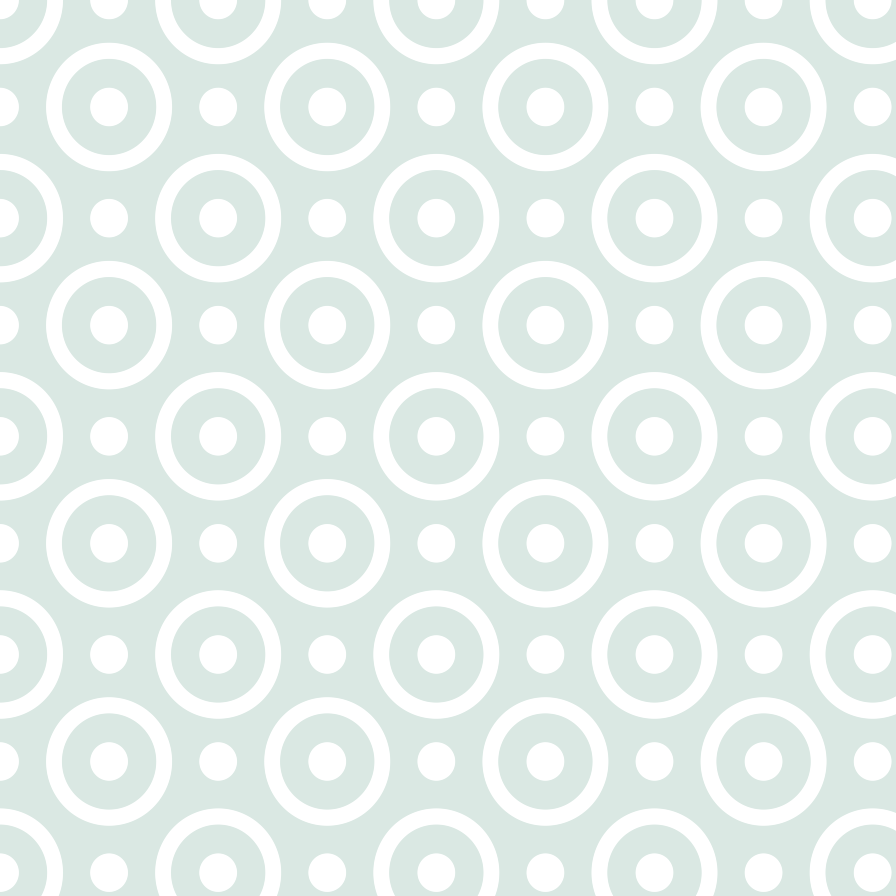
This pattern is drawn by a WebGL 1 fragment shader. Its source:

```glsl
precision highp float;
// Staggered white rings with centre dots on pale mint, and a lone dot in
// each gap between rings. Four wrapped lattices of signed distances share
// one square repeat; the shapes are slightly taller than wide.

#define REPEATS 4.107
#define ROW_OFFSET 0.4904
#define STRETCH 1.02
#define RING_RADIUS 0.2525
#define RING_HALF_WIDTH 0.0363
#define DOT_RADIUS 0.0866
#define GROUND vec3(0.853, 0.910, 0.890)
#define INK vec3(1.0)

uniform vec2 u_resolution;

// Distance to the nearest centre of a unit lattice through origin
float latticeDistance(vec2 p, vec2 origin) {
  vec2 local = fract(p - origin + 0.5) - 0.5;
  local.y /= STRETCH;
  return length(local);
}

float dotShape(float r) {
  return r - DOT_RADIUS;
}

float ringShape(float r) {
  return abs(r - RING_RADIUS) - RING_HALF_WIDTH;
}

float target(float r) {
  return min(dotShape(r), ringShape(r));
}

void main() {
  float side = min(u_resolution.x, u_resolution.y);
  vec2 uv = gl_FragCoord.xy / side;
  // Rows are counted down from the top edge
  vec2 p = vec2(uv.x, u_resolution.y / side - uv.y) * REPEATS;

  // Ringed targets on both staggered rows
  float d = target(latticeDistance(p, vec2(0.0)));
  d = min(d, target(latticeDistance(p, vec2(0.5, ROW_OFFSET))));

  // Lone dots between them
  d = min(d, dotShape(latticeDistance(p, vec2(0.5, 0.0))));
  d = min(d, dotShape(latticeDistance(p, vec2(0.0, ROW_OFFSET))));

  // Edge smoothing about one pixel wide
  float pixel = REPEATS / side;
  float ink = 1.0 - smoothstep(-0.6 * pixel, 0.6 * pixel, d);
  gl_FragColor = vec4(mix(GROUND, INK, ink), 1.0);
}
```
